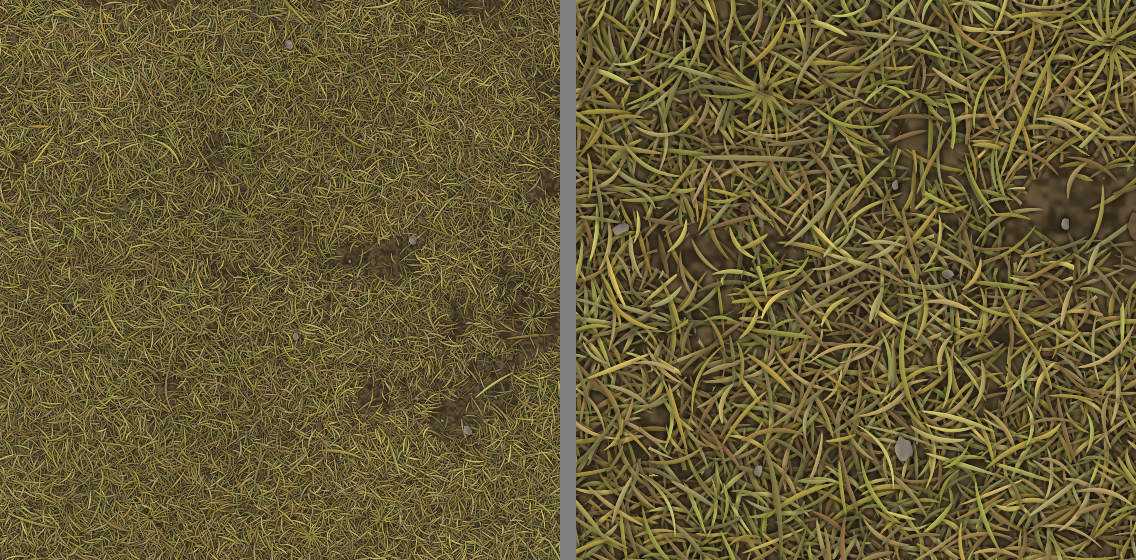
Left, the full canvas; right, a detail of the centre.
A Shadertoy shader for this texture:

```glsl
// Dry, sparse turf seen from above: thin curved blades in many stacked layers
// over dark soil, with bare patches, pebbles, broad leaves and starry tufts.
// Every part is scattered on a jittered grid and painted from back to front.

const int   LAYERS       = 20;
const float BLADE_GRID   = 36.0;    // cells across the canvas
const float BLADE_WIDTH  = 0.00125; // half width
const float BLADE_BEND   = 0.32;
const float SHADOW       = 0.21;
const float LEAF_GRID    = 17.0;
const float TUFT_GRID    = 6.0;
const float TUFT_BLADES  = 15.0;
const float PEBBLE_GRID  = 22.0;
const vec3  SOIL_DARK    = vec3(0.20, 0.165, 0.105);
const vec3  SOIL_LIGHT   = vec3(0.42, 0.35, 0.24);
const vec3  BROWN        = vec3(0.47, 0.40, 0.25);
const vec3  STRAW        = vec3(0.66, 0.60, 0.38);
const vec3  OLIVE        = vec3(0.62, 0.58, 0.25);
const vec3  BRIGHT       = vec3(0.77, 0.72, 0.38);
const vec3  STONE        = vec3(0.52, 0.47, 0.42);
const vec3  CLOD         = vec3(0.37, 0.29, 0.21);
const float TAU          = 6.2831853;

vec4 hash4(vec2 cell, float seed) {
    float n = dot(cell, vec2(127.1, 311.7)) + seed * 74.7;
    return fract(sin(n + vec4(0.0, 1.3, 2.9, 4.7)) * 43758.5453);
}

float noise(vec2 p) {
    vec2 i = floor(p), f = fract(p);
    f = f * f * (3.0 - 2.0 * f);
    float a = hash4(i, 0.0).x, b = hash4(i + vec2(1, 0), 0.0).x;
    float c = hash4(i + vec2(0, 1), 0.0).x, d = hash4(i + vec2(1, 1), 0.0).x;
    return mix(mix(a, b, f.x), mix(c, d, f.x), f.y);
}

float fbm(vec2 p) {
    float sum = 0.0, amp = 0.5;
    for (int i = 0; i < 4; i++) {
        sum += amp * noise(p);
        p = p * 2.03 + 17.3;
        amp *= 0.5;
    }
    return sum / 0.9375;
}

vec2 turn(vec2 p, float angle) {
    float c = cos(angle), s = sin(angle);
    return vec2(c * p.x + s * p.y, c * p.y - s * p.x);
}

float cover(float dist, float soft) { return 1.0 - smoothstep(-soft, soft, dist); }

vec3 bladeColor(float tone, float hue) {
    vec3 c = mix(BROWN, mix(STRAW, OLIVE, smoothstep(0.3, 0.6, hue)), smoothstep(0.05, 0.7, tone));
    c = mix(c, BRIGHT, smoothstep(0.78, 1.0, tone));
    return c + (fract(hue * 7.3) - 0.5) * vec3(0.08, -0.03, -0.02);
}

// One jittered layer of curved, tapering blades with soft contact shadows.
void drawBlades(inout vec3 col, vec2 p, float grid, float seed, float width,
                float threshold, float light, float soft) {
    vec2 home = floor(p * grid);
    for (int k = 0; k < 9; k++) {
        vec2 cell = home + vec2(k % 3 - 1, k / 3 - 1);
        vec4 h = hash4(cell, seed);
        float keep = fract(h.w * 23.7);
        if (keep < threshold) continue;
        float halfLen = mix(0.34, 0.88, fract(h.z * 13.1)) / grid;
        vec2 q = turn(p - (cell + h.xy) / grid, h.z * TAU);
        float t = q.x / halfLen;
        if (abs(t) > 1.0) continue;
        q.y -= (fract(h.x * 9.7) - 0.5) * 2.0 * BLADE_BEND * halfLen * (t * t - 0.3);
        float w = width * mix(0.75, 1.25, fract(h.y * 11.3)) * (1.0 - 0.75 * t * t);
        float d = abs(q.y) - w;
        if (d > width * 3.0 + soft) continue;
        float ends = 1.0 - smoothstep(0.85, 1.0, abs(t));
        col *= 1.0 - SHADOW * ends * (1.0 - smoothstep(0.0, width * 2.6, d));
        float side = clamp(q.y / width, -1.0, 1.0) * sign(cos(h.z * TAU));
        vec3 c = bladeColor(h.w, fract(h.y * 5.9)) * light;
        c *= 1.0 + 0.14 * side + 0.08 * t;
        col = mix(col, c, cover(d, soft) * ends);
    }
}

// Rosettes of long pale blades fanning out from one root.
void drawTufts(inout vec3 col, vec2 p, float soft) {
    vec2 home = floor(p * TUFT_GRID);
    for (int k = 0; k < 9; k++) {
        vec2 cell = home + vec2(k % 3 - 1, k / 3 - 1);
        vec4 h = hash4(cell, 91.0);
        if (h.z > 0.4) continue;
        vec2 q = p - (cell + h.xy) / TUFT_GRID;
        float r = length(q);
        if (r > 0.05) continue;
        float sector = (atan(q.y, q.x) / TAU + 0.5) * TUFT_BLADES + sin(r * 70.0 + h.w * TAU) * 0.3;
        vec4 b = hash4(vec2(mod(floor(sector), TUFT_BLADES), h.w * 50.0), 57.0);
        float reach = mix(0.016, 0.044, b.x);
        float lateral = abs(fract(sector) - mix(0.35, 0.65, b.y)) * TAU / TUFT_BLADES * r;
        float d = lateral - BLADE_WIDTH * 1.25 * (1.0 - 0.7 * r / reach);
        float along = smoothstep(0.002, 0.007, r) * (1.0 - smoothstep(0.85, 1.0, r / reach));
        col *= 1.0 - 0.3 * along * (1.0 - smoothstep(0.0, 0.003, d));
        vec3 c = mix(OLIVE, BRIGHT, b.z) * mix(0.78, 1.0, r / reach);
        col = mix(col, c, cover(d, soft) * along * step(0.2, b.w));
    }
}

// Rounded stones and clods, gathered mostly on bare ground.
void drawPebbles(inout vec3 col, vec2 p, float bare, float soft) {
    vec2 home = floor(p * PEBBLE_GRID);
    for (int k = 0; k < 9; k++) {
        vec2 cell = home + vec2(k % 3 - 1, k / 3 - 1);
        vec4 h = hash4(cell, 133.0);
        if (h.z > 0.06 + 0.3 * bare) continue;
        float radius = mix(0.003, 0.0095, h.w * h.w);
        vec2 q = turn(p - (cell + h.xy) / PEBBLE_GRID, h.w * 40.0);
        q.y *= mix(1.2, 1.8, h.x);
        float d = length(q) - radius * (0.75 + 0.5 * noise(q / radius * 1.4 + h.xy * 30.0));
        col *= 1.0 - 0.4 * (1.0 - smoothstep(0.0, 0.004, d));
        vec3 c = mix(CLOD, STONE, smoothstep(0.3, 0.6, fract(h.x * 7.7)));
        c *= 0.85 + 0.15 * q.y / radius + 0.3 * noise(p * 260.0);
        col = mix(col, c, cover(d, soft));
    }
}

void mainImage(out vec4 fragColor, in vec2 fragCoord) {
    vec2 p = fragCoord / iResolution.y;
    float soft = 0.55 / iResolution.y;
    float bare = smoothstep(0.61, 0.76, fbm(p * 7.0 + 3.1));

    // Crumbly soil
    float crumbs = 0.5 * fbm(p * 60.0) + 0.5 * noise(p * 240.0);
    vec3 col = mix(SOIL_DARK, SOIL_LIGHT, smoothstep(0.15, 0.9, crumbs));

    // Turf, lighter towards the top
    for (int i = 0; i < LAYERS; i++) {
        float height = float(i) / float(LAYERS - 1);
        vec2 shifted = p + vec2(0.37, 0.61) * float(i);
        drawBlades(col, shifted, BLADE_GRID, float(i) + 1.0, BLADE_WIDTH,
                   bare * 0.88, mix(0.72, 1.03, height), soft);
    }
    drawPebbles(col, p, bare, soft);
    drawBlades(col, p, LEAF_GRID, 71.0, BLADE_WIDTH * 1.5, 0.8, 0.97, soft);
    drawTufts(col, p, soft);

    // Broad uneven light
    col *= 0.92 + 0.2 * fbm(p * 5.0 + 40.0);
    fragColor = vec4(col, 1.0);
}
```
